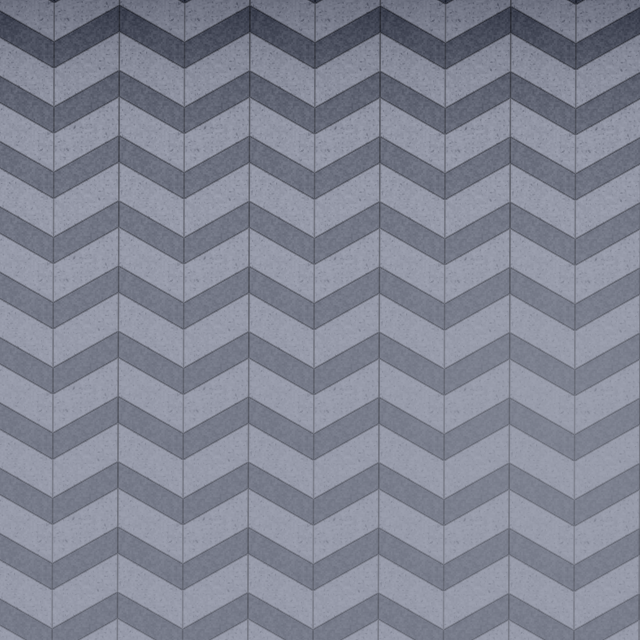
Write a WebGL 1 fragment shader that draws this pattern.

```glsl
precision highp float;
// Blue-grey stone chevron tiling with thin seams, speckles and a shaded top.
uniform vec2 u_resolution;

const float TILE = 0.1019; // column width and chevron period

float hash(vec2 p) {
  vec3 q = fract(vec3(p.xyx) * 0.1031);
  q += dot(q, q.yzx + 33.33);
  return fract((q.x + q.y) * q.z);
}

// Value noise that wraps every two tiles
float grain(vec2 tile, float cells) {
  vec2 p = tile * cells, i = floor(p), f = fract(p);
  float wrap = 2.0 * cells;
  f = f * f * (3.0 - 2.0 * f);
  vec2 a = mod(i, wrap), b = mod(i + 1.0, wrap);
  return mix(mix(hash(a), hash(vec2(b.x, a.y)), f.x),
             mix(hash(vec2(a.x, b.y)), hash(b), f.x), f.y);
}

// One randomly placed oval fleck in some of the cells, wrapping every two tiles
float flecks(vec2 tile, float cells, float density, float size, float px) {
  vec2 p = tile * cells;
  vec2 id = mod(floor(p), 2.0 * cells);
  vec2 centre = 0.3 + 0.4 * vec2(hash(id + 17.0), hash(id + 53.0));
  vec2 d = fract(p) - centre;
  float angle = 6.283 * hash(id + 91.0);
  vec2 axis = vec2(cos(angle), sin(angle));
  d = vec2(dot(d, axis), 1.6 * dot(d, vec2(-axis.y, axis.x)));
  float radius = size * (0.5 + 0.5 * hash(id + 29.0));
  float soft = px * cells / TILE;
  float shape = 1.0 - smoothstep(radius - soft, radius + soft, length(d));
  return shape * step(hash(id + 7.0), density);
}

void main() {
  float px = 1.0 / u_resolution.y;
  vec2 uv = gl_FragCoord.xy / u_resolution;
  float depth = 1.0 - uv.y;

  // Slightly rotated frame, measured down from the top
  vec2 pos = vec2(uv.x + 0.0033 * depth, depth - 0.0033 * uv.x);
  float column = (pos.x - 0.0848) / TILE;
  float zigzag = abs(mod(column, 2.0) - 1.0);
  float row = (pos.y - 0.0072 - 0.0576 * zigzag) / TILE;

  // Signed distance to the dark band, and distance to the column joints
  float band = (abs(fract(row + 0.2975) - 0.5) - 0.2025) * TILE * 0.87;
  float joint = abs(fract(column + 0.5) - 0.5) * TILE;
  float darkMask = 1.0 - smoothstep(-0.6 * px, 0.6 * px, band);

  // Both stones darken towards the top
  vec3 lightStone = vec3(0.595, 0.61, 0.67) - 0.17 * exp(-10.0 * depth);
  vec3 darkStone = vec3(0.465, 0.482, 0.54) - 0.27 * exp(-7.0 * depth);

  // Grain and flecks
  vec2 tile = vec2(column, pos.y / TILE);
  float fine = grain(tile, 40.0) - 0.5;
  float coarse = grain(tile, 17.0) - 0.5;
  float speckle = 0.6 * flecks(tile, 15.0, 0.45, 0.3, px)
                + 0.9 * flecks(tile, 8.0, 0.2, 0.2, px);
  float wear = mix(1.0, 0.6, smoothstep(0.0, 0.7, depth));
  lightStone += wear * (0.06 * fine + 0.03 * coarse - 0.12 * speckle);
  darkStone += wear * (0.08 * fine + 0.04 * coarse - 0.03 * speckle);
  vec3 color = mix(lightStone, darkStone, darkMask);

  // Seams: bands are outlined, joints are stronger at the peaks
  float bandSeam = 1.0 - smoothstep(0.0004, 0.0006 + px, abs(band));
  float jointSeam = 1.0 - smoothstep(0.0004, 0.0006 + px, joint);
  jointSeam *= mix(1.0, 0.75, zigzag);
  color *= 1.0 - mix(0.38, 0.22, depth) * max(0.8 * bandSeam, jointSeam);

  // Pale haze drifting over the lower right
  vec2 offset = (uv - vec2(0.86, 0.34)) / vec2(0.26, 0.3);
  float haze = 0.2 * exp(-dot(offset, offset));
  color = mix(color, vec3(0.61, 0.63, 0.68), haze);

  gl_FragColor = vec4(color, 1.0);
}
```
